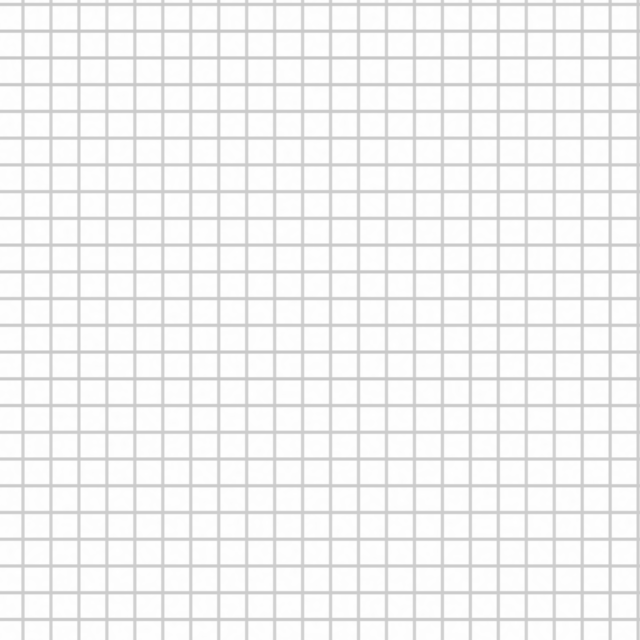
Give the GLSL for this pattern, as a three.js fragment shader.

```glsl
varying vec2 vUv;

vec2 gradientAt(vec2 cell) {
  float angle = 6.2832 * fract(sin(dot(cell, vec2(127.1, 311.7))) * 43758.5);
  return vec2(cos(angle), sin(angle));
}

float gradientNoise(vec2 p) {
  vec2 cell = floor(p);
  vec2 f = fract(p);
  vec2 blend = f * f * (3.0 - 2.0 * f);
  float bottom = mix(dot(gradientAt(cell), f),
                     dot(gradientAt(cell + vec2(1.0, 0.0)), f - vec2(1.0, 0.0)), blend.x);
  float top = mix(dot(gradientAt(cell + vec2(0.0, 1.0)), f - vec2(0.0, 1.0)),
                  dot(gradientAt(cell + 1.0), f - 1.0), blend.x);
  return mix(bottom, top, blend.y);
}

void main() {
  // Slightly wider than tall cells, offset from the lower left corner
  vec2 spacing = vec2(0.04369, 0.04178);
  vec2 grid = (vUv - vec2(0.0359, 0.0321)) / spacing;
  vec2 lineIndex = floor(grid + 0.5);
  vec2 lineDistance = abs(grid - lineIndex) * spacing;

  // Soft rules; x holds the verticals, y the horizontals
  vec2 rule = 1.0 - smoothstep(vec2(0.0009), vec2(0.0041), lineDistance);

  // Small tone shift from one rule to the next
  vec2 toneShift = 0.025 * vec2(gradientNoise(vec2(lineIndex.x * 0.37, 3.4)),
                               gradientNoise(vec2(7.6, lineIndex.y * 0.37)));
  vec2 ruleTone = vec2(0.815, 0.797) + toneShift;

  // Near-white paper with faint mottling
  float tone = 0.994 + 0.008 * gradientNoise(vUv * 90.0);
  tone = mix(tone, ruleTone.x, rule.x);
  tone = mix(tone, min(tone, ruleTone.y), rule.y);
  gl_FragColor = vec4(vec3(tone), 1.0);
}
```
